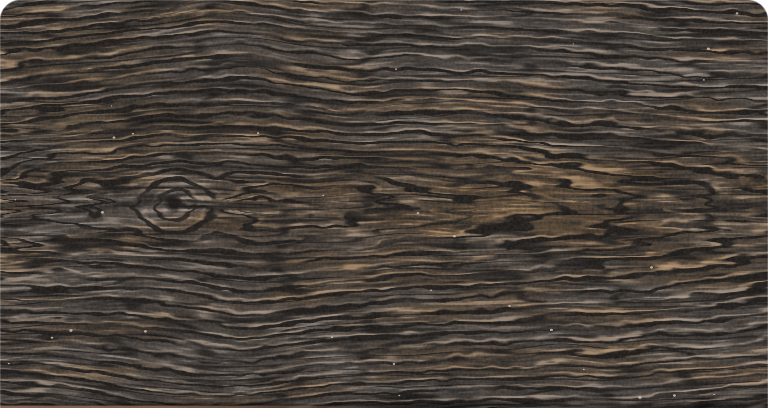
Reproduce this texture procedurally as a Shadertoy shader.

```glsl
// Weathered dark wood plank with a knot, long pointed growth rings and raised grain.

float hash(vec2 p) {
    vec3 q = fract(p.xyx * 0.1031);
    q += dot(q, q.yzx + 33.33);
    return fract((q.x + q.y) * q.z);
}

float noise(vec2 p) {
    vec2 i = floor(p), f = fract(p);
    f = f * f * (3.0 - 2.0 * f);
    return mix(mix(hash(i), hash(i + vec2(1, 0)), f.x),
               mix(hash(i + vec2(0, 1)), hash(i + vec2(1, 1)), f.x), f.y);
}

float fbm(vec2 p) {
    float sum = 0.0, amp = 0.5;
    for (int i = 0; i < 4; i++) {
        sum += amp * noise(p);
        p = p * 2.03 + 17.3;
        amp *= 0.5;
    }
    return sum / 0.9375;
}

// Growth ring distance: round near the knot, stretched to the right elsewhere.
float ringField(vec2 d) {
    float stretch = mix(0.27, 0.12, smoothstep(-0.1, 0.15, d.x));
    float tongue = length(vec2(d.x * stretch, d.y));
    float knot = length(d * vec2(0.75, 1.0));
    return mix(knot, tongue, smoothstep(0.04, 0.17, knot));
}

// Pale dust specks, at most one in each cell.
float specks(vec2 p) {
    vec2 g = p * 13.0, cell = floor(g);
    vec2 center = 0.2 + 0.6 * vec2(hash(cell + 3.1), hash(cell + 8.7));
    vec2 d = (fract(g) - center) * vec2(0.8, 1.0);
    float size = 0.03 * hash(cell + 5.3);
    return step(0.91, hash(cell)) * (1.0 - smoothstep(size, size + 0.03, length(d)));
}

void mainImage(out vec4 fragColor, in vec2 fragCoord) {
    vec2 p = fragCoord / iResolution.y;
    float aspect = iResolution.x / iResolution.y;
    float pixel = 1.0 / iResolution.y;

    // Gentle bends of the grain around the knot
    vec2 k = p - vec2(0.43, 0.50), d = k;
    float away = smoothstep(0.03, 0.25, abs(d.y));
    d.y += (noise(p * vec2(2.6, 3.0)) - 0.5) * mix(0.015, 0.035, away);
    d.y += (noise(p * vec2(8.0, 7.0) + 5.0) - 0.5) * 0.012;
    d.y -= 0.022 * away * sign(d.y) * exp(-pow((p.x - 0.57) / 0.18, 2.0));

    // Thin splinters slide along the grain, so sloping rings break into steps
    vec2 slid = d;
    float knotFree = smoothstep(0.05, 0.25, length(k));
    slid.x += mix(0.012, 0.17, knotFree) * (noise(vec2(p.x * 7.0, p.y * 85.0)) - 0.5);
    float field = ringField(slid);
    float phase = field / mix(0.0270, 0.0240, smoothstep(-0.1, 0.2, d.y));
    phase += 0.6 * noise(vec2(field * 15.0, 4.0));
    phase += 0.50 * (fbm(p * vec2(10.0, 22.0)) - 0.5);
    phase += 0.26 * (noise(p * vec2(34.0, 90.0)) - 0.5);
    float across = fract(phase) - 0.5;
    float line = hash(vec2(floor(phase), 7.0));

    // Fine fibres along the grain, grit and faint broad stains
    float fibre = 0.45 * noise(vec2(p.x * 8.0, d.y * 125.0))
                + 0.55 * noise(vec2(p.x * 22.0, d.y * 220.0 + 9.0));
    float grit = noise(mat2(0.8, 0.6, -0.6, 0.8) * p * 230.0);
    float stain = fbm(p * vec2(3.0, 8.0) + 20.0);
    float heart = exp(-pow(d.y / 0.11, 2.0));
    float lum = 0.272 + 0.20 * (fibre - 0.5) + 0.06 * (grit - 0.5) + 0.04 * (stain - 0.5);
    lum += 0.13 * smoothstep(0.60, 0.85, fibre);
    lum += 0.03 * heart * (noise(p * vec2(150.0, 12.0)) - 0.5);

    // Hairline checks between the rings
    float check = abs(noise(vec2(p.x * 5.0, d.y * 62.0) + 70.0) - 0.5);
    lum *= 1.0 - 0.38 * (1.0 - smoothstep(0.02, 0.12, check));

    // Lit crest above every groove, then the groove shadow
    float side = across * clamp(d.y / 0.02, -1.0, 1.0);
    float crest = exp(-pow((side - 0.27) / 0.11, 2.0));
    float worn = smoothstep(0.2, 0.8, noise(vec2(p.x * 9.0, d.y * 50.0) + 30.0));
    float lightFall = mix(0.20, 0.31, smoothstep(0.3, 1.7, p.x));
    crest *= mix(1.0, 0.45, heart) * (0.35 + 0.75 * worn) * (0.3 + 1.1 * fibre);
    lum += crest * lightFall;
    lum = min(lum, 0.5 + 0.25 * (lum - 0.5));
    float width = 0.06 + 0.09 * line + 0.10 * (noise(vec2(p.x * 10.0, d.y * 36.0)) - 0.5);
    width *= mix(0.55, 1.0, smoothstep(0.01, 0.05, abs(d.y)));
    float groove = 1.0 - smoothstep(width - 0.03, width + 0.08, abs(across));
    groove *= mix(0.3, 1.0, smoothstep(0.2, 0.5, noise(vec2(p.x * 6.0, d.y * 40.0) + 40.0)));
    lum = mix(lum, 0.105 + 0.05 * grit, groove * 0.95);

    // Knot: pale worn halo, dark core and a crack running right
    float wobble = 0.02 * (fbm(p * 38.0) - 0.5);
    float halo = exp(-dot(k * vec2(9.0, 14.0), k * vec2(9.0, 14.0)));
    lum += 0.06 * halo * fibre;
    float core = 1.0 - smoothstep(0.008, 0.022, length(k * vec2(0.8, 1.0)) + wobble);
    float crack = (1.0 - smoothstep(0.002, 0.009, abs(k.y + wobble + 0.1 * k.x)))
                * smoothstep(-0.02, 0.01, k.x) * (1.0 - smoothstep(0.06, 0.15, k.x));
    lum = mix(lum, 0.10, max(core * 0.85, crack * 0.75));

    // Warm heartwood and grey weathered wood
    float warmth = 0.55 * heart * smoothstep(0.15, 0.65, p.x) * (1.0 - halo);
    warmth += 0.6 * smoothstep(0.40, 0.70, fbm(p * vec2(4.0, 22.0) + 60.0)) + 0.3 * crest;
    warmth = clamp(warmth, 0.0, 1.0) * smoothstep(0.15, 0.30, lum);
    vec3 color = lum * mix(vec3(1.08, 1.0, 0.94), vec3(1.22, 1.0, 0.77), warmth);
    color = mix(color, vec3(0.80, 0.75, 0.66), 0.85 * specks(p));

    // Bottom rim: dark gap over a reddish strip
    color *= mix(0.5, 1.0, smoothstep(0.006, 0.018, p.y));
    float strip = (1.0 - smoothstep(0.004, 0.004 + 1.5 * pixel, p.y))
                * (1.0 - smoothstep(0.3, 1.2, p.x));
    color = mix(color, vec3(0.58, 0.44, 0.36), strip * 0.8);

    // White outside the rounded top corners
    vec2 corner = vec2(abs(p.x - 0.5 * aspect) - 0.5 * aspect, p.y - 1.0) + 0.05;
    float outside = length(max(corner, 0.0)) - 0.05;
    color = mix(color, vec3(1.0), smoothstep(-pixel, pixel, outside));

    fragColor = vec4(clamp(color, 0.0, 1.0), 1.0);
}
```
